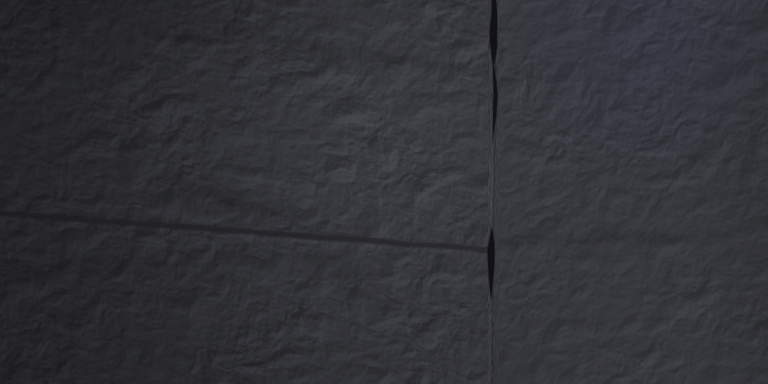
Reproduce this texture procedurally as a Shadertoy shader.

```glsl
// Dark slate wall with rough relief, a sloping joint and a tapering upright crack.

vec2 hashGradient(vec2 cell) {
    vec3 q = fract(vec3(cell.xyx) * vec3(0.1031, 0.1030, 0.0973));
    q += dot(q, q.yzx + 33.33);
    float angle = 6.2832 * fract((q.x + q.y) * q.z);
    return vec2(cos(angle), sin(angle));
}

float gradientNoise(vec2 p) {
    vec2 i = floor(p), f = fract(p);
    vec2 u = f * f * f * (f * (f * 6.0 - 15.0) + 10.0);
    vec2 e = vec2(1.0, 0.0);
    float low = mix(dot(hashGradient(i), f),
                    dot(hashGradient(i + e), f - e), u.x);
    float high = mix(dot(hashGradient(i + e.yx), f - e.yx),
                     dot(hashGradient(i + 1.0), f - 1.0), u.x);
    return mix(low, high, u.y);
}

mat2 rotate(float a) {
    return mat2(cos(a), sin(a), -sin(a), cos(a));
}

// Creased stone: each octave keeps a similar slope
float stoneHeight(vec2 p, float tilt) {
    vec2 q = rotate(tilt) * p * vec2(1.0, 1.15);
    q += 0.018 * vec2(gradientNoise(p * 13.0), gradientNoise(p * 13.0 + 40.0));
    float height = 0.0, frequency = 11.0;
    for (int i = 0; i < 5; i++) {
        float n = gradientNoise(q * frequency + float(i) * 17.3);
        height += mix(n, abs(n) * 1.3, 0.55) / frequency;
        q = rotate(0.5) * q;
        frequency *= 1.9;
    }
    return height;
}

float stoneRelief(vec2 p, float tilt, vec2 light) {
    float stride = 0.0035;
    float ahead = stoneHeight(p + light * stride, tilt);
    float behind = stoneHeight(p - light * stride, tilt);
    return (behind - ahead) / (2.0 * stride);
}

float blob(vec2 p, vec2 centre, vec2 radius) {
    vec2 d = (p - centre) / radius;
    return exp(-dot(d, d));
}

// Soft shadow under a slanted ledge, with ragged edges
float ledge(vec2 p, vec2 centre, vec2 radius, float angle) {
    vec2 d = rotate(-angle) * (p - centre);
    d.y += 0.022 * gradientNoise(p * vec2(14.0, 20.0));
    return blob(d, vec2(0.0), radius) * (0.8 + 0.5 * gradientNoise(p * 24.0));
}

float taper(float y, float low, float peak, float high) {
    return smoothstep(low, peak, y) * (1.0 - smoothstep(peak, high, y));
}

float band(float d, float halfWidth, float blur) {
    return 1.0 - smoothstep(halfWidth - blur, halfWidth + blur, abs(d));
}

vec3 wallColour(vec2 p) {
    float light = mix(0.145, 0.222, smoothstep(-0.1, 1.05, p.x));
    light -= 0.025 * blob(p, vec2(0.5, 1.05), vec2(0.6, 0.2));
    light -= 0.022 * blob(p, vec2(0.75, 0.0), vec2(0.7, 0.28));
    light += 0.012 * blob(p, vec2(1.05, 0.65), vec2(0.35, 0.3));
    light -= 0.018 * smoothstep(1.75, 2.02, p.x);
    vec3 colour = light * vec3(0.985, 1.0, 1.09);
    return colour + vec3(-0.006, 0.0, 0.022) * blob(p, vec2(1.7, 0.9), vec2(0.3, 0.28));
}

void mainImage(out vec4 fragColor, in vec2 fragCoord) {
    vec2 p = fragCoord / iResolution.y;
    float blur = max(1.0 / iResolution.y, 0.0022);

    // Rough surface, grain leaning differently on each side of the crack
    float side = smoothstep(1.27, 1.30, p.x);
    float relief = stoneRelief(p, mix(0.35, -0.45, side), normalize(vec2(-0.55, 0.8)));
    float strength = mix(0.095, 0.075, side) * (0.85 + 0.5 * gradientNoise(p * 4.0));
    vec3 colour = wallColour(p) * (1.0 - strength * clamp(relief, -2.2, 2.2));

    // Broad ledges and hollows
    float shade = 0.20 * ledge(p, vec2(0.62, 0.475), vec2(0.24, 0.022), -0.30);
    shade += 0.10 * ledge(p, vec2(0.42, 0.31), vec2(0.42, 0.035), 0.04);
    shade += 0.13 * ledge(p, vec2(0.92, 0.86), vec2(0.35, 0.022), -0.12);
    shade += 0.15 * ledge(p, vec2(1.56, 0.375), vec2(0.24, 0.016), 0.04);
    shade += 0.10 * ledge(p, vec2(0.90, 0.29), vec2(0.10, 0.045), -0.4);
    colour *= 1.0 - shade;

    // Sloping joint, ending at the upright crack
    float ragged = 0.004 * gradientNoise(vec2(p.x * 9.0, 2.0));
    float jointOffset = p.y - (0.445 - 0.075 * p.x + ragged);
    float jointReach = 1.0 - smoothstep(1.272, 1.282, p.x);
    float jointWidth = 0.0065 + 0.003 * gradientNoise(vec2(p.x * 16.0, 7.0));
    colour *= 1.0 + 0.10 * jointReach * band(jointOffset + 0.013, 0.003, 0.005);
    colour *= 1.0 - 0.12 * jointReach * band(jointOffset, 0.008, 0.014);
    vec3 jointColour = mix(vec3(0.115, 0.11, 0.13), vec3(0.16, 0.16, 0.18), p.x / 1.3);
    colour = mix(colour, jointColour, 0.85 * jointReach * band(jointOffset, jointWidth, blur * 1.4));

    // Upright seam with three dark tapering openings
    float bend = 0.006 * exp(-pow((p.y - 0.74) / 0.09, 2.0));
    float seamX = 1.276 + 0.010 * p.y + bend + 0.003 * gradientNoise(vec2(3.0, p.y * 14.0));
    float seamOffset = p.x - seamX;
    float opening = 0.010 * taper(p.y, 0.80, 0.90, 1.12);
    opening = max(opening, 0.0055 * taper(p.y, 0.585, 0.74, 0.90));
    opening = max(opening, 0.0095 * taper(p.y, 0.18, 0.34, 0.43));
    colour *= 1.0 + 0.10 * band(seamOffset + 0.001, 0.005, 0.004);
    colour *= 1.0 - 0.22 * band(seamOffset - 0.005, 0.0015, blur);
    float dark = band(seamOffset, opening, blur) * smoothstep(0.0, 0.003, opening);
    colour = mix(colour, vec3(0.055, 0.055, 0.07), 0.92 * dark);

    fragColor = vec4(clamp(colour, 0.0, 1.0), 1.0);
}
```
